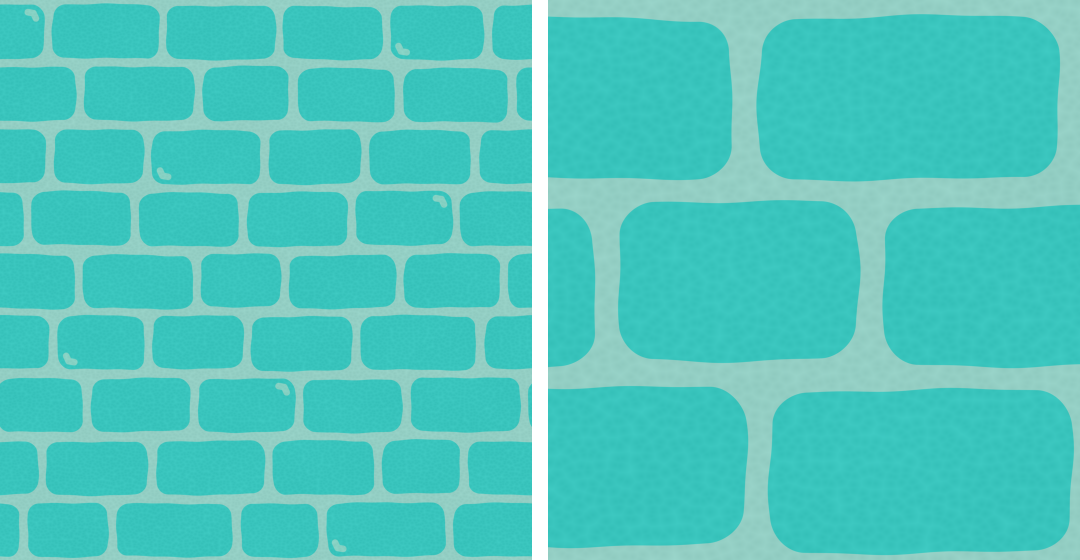
Left: the whole. Right: its middle third, enlarged.
Give the GLSL for this pattern, as a Shadertoy shader.

```glsl
#define ROWS 9.0
#define COLS 5.0
#define BRICK_WIDTH 1.709
#define JOINT_JITTER 0.11
#define GAP 0.126
#define HALF_HEIGHT 0.433
#define CORNER 0.165
#define WOBBLE 0.009
#define GRAIN 0.035
#define BRICK_COLOR vec3(0.225, 0.772, 0.742)
#define GROUT_COLOR vec3(0.580, 0.812, 0.770)
#define GLINT_COLOR vec3(0.530, 0.822, 0.768)

// Horizontal offset of each course, in brick widths
const float COURSE_SHIFT[9] = float[9](0.54, 0.77, 0.42, 0.23, 0.75, 0.42, -0.15, 0.46, 0.14);

float hash(vec2 p) {
    return fract(sin(dot(p, vec2(127.1, 311.7))) * 43758.55);
}

float signedHash(vec2 p) {
    return 2.0 * hash(p) - 1.0;
}

// Distance to the nearest scattered cell point
float cellular(vec2 p) {
    vec2 base = floor(p);
    float nearest = 2.0;
    for (int y = -1; y <= 1; y++)
    for (int x = -1; x <= 1; x++) {
        vec2 cell = base + vec2(x, y);
        vec2 point = cell + vec2(hash(cell), hash(cell + 57.3));
        nearest = min(nearest, length(p - point));
    }
    return nearest;
}

float roundedBox(vec2 p, vec2 halfSize, float radius) {
    vec2 q = abs(p) - halfSize + radius;
    return length(max(q, 0.0)) + min(max(q.x, q.y), 0.0) - radius;
}

float segment(vec2 p, vec2 a, vec2 b) {
    vec2 pa = p - a, ba = b - a;
    return length(pa - ba * clamp(dot(pa, ba) / dot(ba, ba), 0.0, 1.0));
}

// Irregular vertical joint, in brick widths
float jointAt(float row, float col) {
    return col + JOINT_JITTER * signedHash(vec2(row + 3.0, mod(col, COLS) + 11.0));
}

// Hand-cut brick: bowed sides, slight tilt, uneven edges
float brickDistance(vec2 p, vec2 halfSize, vec2 seed) {
    float tilt = 0.012 * signedHash(seed + 4.0);
    p += vec2(-p.y, p.x) * tilt;
    float phase = 6.283 * hash(seed + 9.0);
    vec2 wave = sin(p.yx * vec2(6.0, 4.2) + phase)
              + 0.5 * sin(p.yx * vec2(15.0, 11.0) + 2.3 * phase);
    vec2 bow = vec2(0.03, 0.016) * pow(p.yx / halfSize.yx, vec2(2.0));
    return roundedBox(p + WOBBLE * wave, halfSize - min(bow, 0.04), CORNER);
}

// Bent highlight; p is measured inward from a corner
float glintDistance(vec2 p) {
    vec2 bend = vec2(0.175, 0.135);
    float arms = min(segment(p, vec2(0.265, 0.120), bend),
                     segment(p, bend, vec2(0.135, 0.220)));
    return arms - 0.053;
}

void mainImage(out vec4 fragColor, in vec2 fragCoord) {
    // One unit is one course, counted downward
    float pixel = ROWS / iResolution.y;
    vec2 p = vec2(fragCoord.x, iResolution.y - fragCoord.y) * pixel;
    float row = clamp(floor(p.y), 0.0, ROWS - 1.0);

    // Find the brick between two joints
    float x = p.x / BRICK_WIDTH - COURSE_SHIFT[int(row)];
    float col = floor(x);
    if (x < jointAt(row, col)) col -= 1.0;
    else if (x >= jointAt(row, col + 1.0)) col += 1.0;
    float left = jointAt(row, col);
    float right = jointAt(row, col + 1.0);
    vec2 seed = vec2(mod(col, COLS), row);

    vec2 halfSize = vec2(0.5 * (right - left) * BRICK_WIDTH - 0.5 * GAP, HALF_HEIGHT);
    halfSize += vec2(0.012, 0.006) * vec2(signedHash(seed + 21.0), signedHash(seed + 33.0));
    vec2 local = vec2((x - 0.5 * (left + right)) * BRICK_WIDTH, p.y - row - 0.515);
    local.y -= 0.017 * signedHash(seed + 45.0);

    float brick = brickDistance(local, halfSize, seed);
    float brickMask = smoothstep(0.75, -0.75, brick / pixel);
    vec3 color = mix(GROUT_COLOR, BRICK_COLOR, brickMask);

    // Sparse glints alternate between upper right and lower left
    int id = int(row * COLS + seed.x + 0.5);
    bool hasGlint = (id % 7 == 4 && row < 7.0) || id % 40 == 3;
    if (hasGlint) {
        vec2 corner = id % 2 == 0 ? vec2(1.0, -1.0) : vec2(-1.0, 1.0);
        float glint = glintDistance(halfSize - local * corner);
        color = mix(color, GLINT_COLOR, smoothstep(0.75, -0.75, glint / pixel));
    }

    // Fine paper grain over a broad, faint mottling
    float grain = cellular(p * vec2(17.0, 21.0)) - 0.5;
    float mottle = sin(p.x * 3.1 + sin(p.y * 2.3)) * sin(p.y * 3.7 + sin(p.x * 1.9));
    color += GRAIN * grain + 0.004 * mottle;

    fragColor = vec4(clamp(color, 0.0, 1.0), 1.0);
}
```
